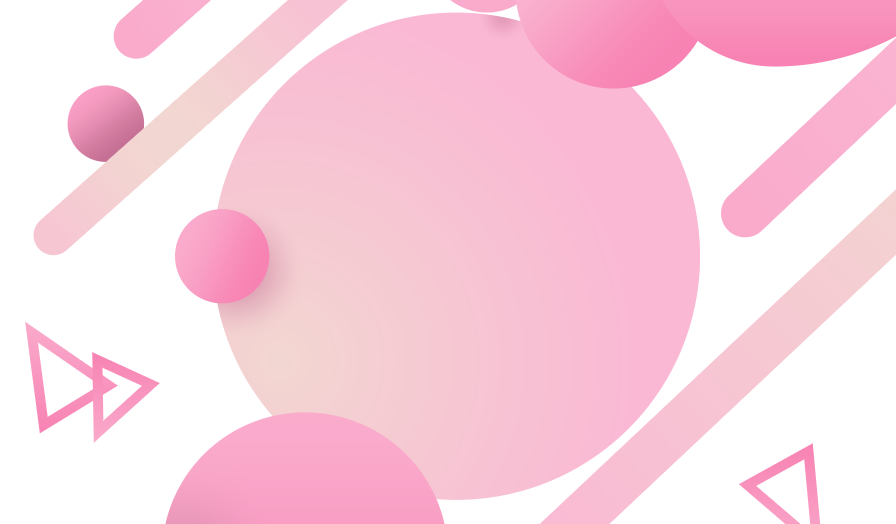
A Shadertoy shader for this background:

```glsl
const vec3 WHITE = vec3(1.0);
const vec3 CREAM = vec3(0.95, 0.84, 0.82);
const vec3 ROSE = vec3(0.97, 0.76, 0.83);
const vec3 PINK = vec3(0.98, 0.72, 0.83);
const vec3 BLUSH = vec3(0.98, 0.67, 0.80);
const vec3 HOT = vec3(0.97, 0.51, 0.70);
const vec3 DUSK = vec3(0.76, 0.43, 0.57);

const vec2 DISC_CENTER = vec2(0.871, 0.511);
const float DISC_RADIUS = 0.465;
const vec2 DISC_GLOW = vec2(0.533, 0.311);
const float DISC_GLOW_REACH = 0.69;
const vec2 BLOB_LOW = vec2(1.478, 0.873);
const float BLOB_LEFT_RADIUS = 0.244;
const float BLOB_RIGHT_RADIUS = 0.498;
const float FRAME_WIDTH = 0.019;

void paint(inout vec3 color, vec3 ink, float dist) {
    color = mix(color, ink, clamp(0.5 - dist * iResolution.y, 0.0, 1.0));
}

// Soft spot: 1 at the center, 0 at the radius
float spot(vec2 p, vec2 center, float radius) {
    return 1.0 - smoothstep(0.0, radius, length(p - center));
}

// Capsule: x is the distance, y the position along the axis
vec2 capsule(vec2 p, vec2 a, vec2 b, float radius) {
    vec2 axis = b - a;
    float along = clamp(dot(p - a, axis) / dot(axis, axis), 0.0, 1.0);
    return vec2(length(p - a - axis * along) - radius, along);
}

void stripe(inout vec3 color, vec2 p, vec2 a, vec2 b, float radius, vec3 inkA, vec3 inkB) {
    vec2 bar = capsule(p, a, b, radius);
    paint(color, mix(inkA, inkB, bar.y), bar.x);
}

// Ball shaded from light to dark along a direction
void ball(inout vec3 color, vec2 p, vec2 center, float radius, vec2 shadeDir, vec3 light, vec3 dark) {
    vec2 q = (p - center) / radius;
    float shade = smoothstep(-1.0, 1.0, dot(q, shadeDir));
    paint(color, mix(light, dark, shade), (length(q) - 1.0) * radius);
}

float cross2(vec2 a, vec2 b) {
    return a.x * b.y - a.y * b.x;
}

float triangle(vec2 p, vec2 a, vec2 b, vec2 c) {
    float edge = min(capsule(p, a, b, 0.0).x,
                 min(capsule(p, b, c, 0.0).x, capsule(p, c, a, 0.0).x));
    float turn = sign(cross2(b - a, c - a));
    float inside = min(cross2(b - a, p - a) * turn,
                   min(cross2(c - b, p - b) * turn, cross2(a - c, p - c) * turn));
    return inside > 0.0 ? -edge : edge;
}

// Triangular frame, tinted from its top to its bottom
void frame(inout vec3 color, vec2 p, vec2 a, vec2 b, vec2 c, vec3 topInk, vec3 lowInk) {
    float top = max(a.y, max(b.y, c.y));
    float low = min(a.y, min(b.y, c.y));
    float halfWidth = 0.5 * FRAME_WIDTH;
    float dist = abs(triangle(p, a, b, c) + halfWidth) - halfWidth;
    paint(color, mix(lowInk, topInk, clamp((p.y - low) / (top - low), 0.0, 1.0)), dist);
}

void mainImage(out vec4 fragColor, in vec2 fragCoord) {
    vec2 p = fragCoord / iResolution.y;
    vec3 color = WHITE;

    // Left ball tucked under the long stripe
    ball(color, p, vec2(0.202, 0.764), 0.073, vec2(0.6, -0.8), mix(BLUSH, HOT, 0.3), DUSK);

    // Diagonal stripes
    vec2 bar = capsule(p, vec2(0.102, 0.551), vec2(0.719, 1.100), 0.038);
    paint(color, mix(CREAM, ROSE, smoothstep(0.0, 0.5, abs(bar.y - 0.35))), bar.x);
    stripe(color, p, vec2(0.260, 0.931), vec2(0.486, 1.131), 0.043, BLUSH, PINK);
    stripe(color, p, vec2(1.422, 0.593), vec2(1.850, 0.997), 0.046, BLUSH, PINK);
    stripe(color, p, vec2(0.990, -0.100), vec2(1.850, 0.708), 0.0455, PINK, CREAM);

    // Large disc with the shadows cast on it
    float reach = clamp(length(p - DISC_GLOW) / DISC_GLOW_REACH, 0.0, 1.0);
    vec3 discInk = mix(CREAM, PINK, reach);
    discInk = mix(discInk, DUSK, 0.6 * spot(p, vec2(0.452, 0.483), 0.135));
    discInk = mix(discInk, DUSK, 0.4 * spot(p, vec2(0.960, 0.970), 0.050));
    paint(color, discInk, length(p - DISC_CENTER) - DISC_RADIUS);

    // Balls over the disc
    ball(color, p, vec2(0.424, 0.511), 0.090, vec2(0.9, -0.4), BLUSH, HOT);
    ball(color, p, vec2(0.929, 1.089), 0.113, vec2(0.0, -1.0), HOT, BLUSH);
    ball(color, p, vec2(1.171, 1.018), 0.187, vec2(0.7, -0.7), PINK, HOT);
    vec3 lowInk = mix(HOT, DUSK, 0.9 * spot(p, vec2(0.350, -0.010), 0.170));
    ball(color, p, vec2(0.582, -0.060), 0.273, vec2(0.0, -1.0), BLUSH, lowInk);

    // Corner blob: two arcs that meet at its lowest point
    float blobRadius = p.x < BLOB_LOW.x ? BLOB_LEFT_RADIUS : BLOB_RIGHT_RADIUS;
    float blobDist = length(p - BLOB_LOW - vec2(0.0, blobRadius)) - blobRadius;
    paint(color, mix(HOT, BLUSH, 0.45 * smoothstep(BLOB_LOW.y, 1.0, p.y)), blobDist);

    // Triangular frames
    frame(color, p, vec2(0.048, 0.386), vec2(0.076, 0.173), vec2(0.225, 0.264), BLUSH, HOT);
    frame(color, p, vec2(0.176, 0.328), vec2(0.305, 0.269), vec2(0.179, 0.155), HOT, BLUSH);
    frame(color, p, vec2(1.551, 0.154), vec2(1.410, 0.076), vec2(1.571, -0.062), HOT, BLUSH);

    fragColor = vec4(color, 1.0);
}
```
